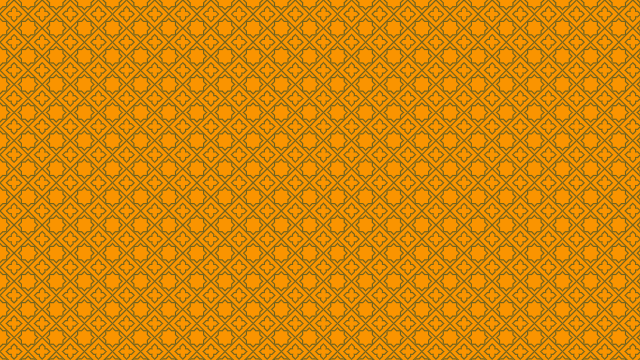
Reproduce this pattern procedurally as a WebGL 1 fragment shader.

```glsl
precision highp float;

uniform vec2 u_resolution;

const float ROWS = 12.8;
const float HALF_LINE = 0.0215;
const float DIAGONAL = 0.70710678;
const vec3 ORANGE = vec3(0.98, 0.58, 0.0);
const vec3 OLIVE = vec3(0.45, 0.39, 0.12);

// Offset from the nearest lattice point.
vec2 nearestCell(vec2 p) {
    return fract(p + 0.5) - 0.5;
}

// Eight-pointed star: an upright square joined with a turned one.
float starShape(vec2 p, float apothem) {
    vec2 a = abs(p);
    return min(max(a.x, a.y), (a.x + a.y) * DIAGONAL) - apothem;
}

// Cross with four pointed arms.
float crossShape(vec2 p, float halfWidth, float tip) {
    vec2 a = abs(p);
    float bars = min(a.x, a.y) - halfWidth;
    float points = (a.x + a.y - tip) * DIAGONAL;
    // Each arm narrows to a right-angled point.
    return max(bars, points);
}

// Diagonal lines crossing midway between neighbouring stars.
float latticeLines(vec2 p) {
    vec2 a = abs(p);
    return abs(a.x + a.y - 0.5) * DIAGONAL;
}

float lineCoverage(float distanceToLine, float halfWidth, float pixel) {
    return clamp((halfWidth - distanceToLine) / pixel + 0.5, 0.0, 1.0);
}

void main() {
    // Square cells anchored at the upper left corner.
    float pixel = ROWS / u_resolution.y;
    vec2 p = vec2(gl_FragCoord.x, u_resolution.y - gl_FragCoord.y) * pixel;
    vec2 starCell = nearestCell(p);
    vec2 crossCell = nearestCell(p - 0.5);

    // Outlines of both motifs, woven with the diagonals.
    float d = latticeLines(starCell);
    d = min(d, abs(starShape(starCell, 0.24)));
    d = min(d, abs(crossShape(crossCell, 0.1, 0.27)));

    float ink = lineCoverage(d, HALF_LINE, pixel);
    gl_FragColor = vec4(mix(ORANGE, OLIVE, ink), 1.0);
}
```
